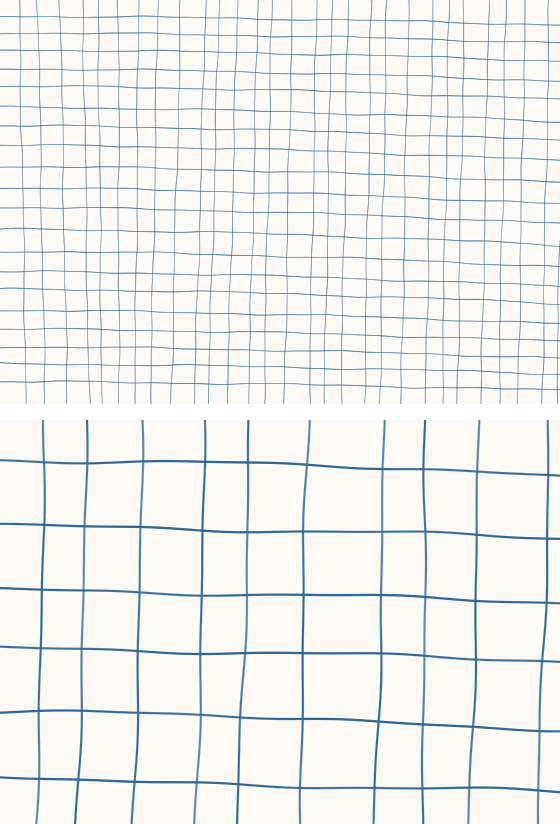
Top, the full canvas; bottom, a detail of the centre.
Reproduce this pattern procedurally as a WebGL 1 fragment shader.

```glsl
precision highp float;
// Hand-ruled graph paper: fine blue lines on warm white, 28 across and 20 down.
// Each line is a curve with its own spacing, lean and layered-sine wobble;
// the nearest few curves are tested and their ink coverage is blended.

uniform vec2 u_resolution;

#define PAPER vec3(0.992, 0.980, 0.964)
#define INK vec3(0.18, 0.41, 0.59)
#define CELLS_ACROSS 28.8
#define LAST_COLUMN 28.0
#define LAST_ROW 19.0
#define ROW_PITCH 0.99
#define LINE_WIDTH 0.037
#define WOBBLE 0.035
#define JITTER 0.16
#define FIRST_LINE vec2(0.94, 0.79)

float hash(float n) {
  return fract(sin(n * 12.989 + 4.137) * 4375.85);
}

// Slow unsteadiness of the hand along one line.
float wobble(float s, float seed) {
  float phase = 6.283 * hash(seed);
  return WOBBLE * (sin(s * 0.55 + phase)
    + 0.6 * sin(s * 1.27 + phase * 2.3)
    + 0.3 * sin(s * 2.6 + phase * 3.7));
}

// Horizontal position of column i at depth y, in cells.
float columnX(float i, float y, float depth) {
  float bulge = exp(-pow(abs(i - 9.0) / 3.5, 2.0));
  float spacing = 0.1 + 0.3 * bulge
    + 0.10 * cos(2.094 * (i - 3.0)) + 0.08 * cos(1.05 * (i - 3.0));
  float lean = mix(0.36, -0.38, smoothstep(2.0, 9.0, i)) - 0.2 * bulge;
  return FIRST_LINE.x + i + spacing + lean * y / depth
    + JITTER * (hash(i + 31.0) - 0.5) + wobble(y, i + 7.0);
}

// Depth of row j at position x, in cells; rows sag toward the right.
float rowY(float j, float x) {
  float spacing = -0.28 * sin(0.33 * j);
  float sag = 0.38 + 0.45 * sin(3.1416 * (j + 1.0) / 21.0);
  return FIRST_LINE.y + ROW_PITCH * j + spacing
    + sag * pow(clamp(x / CELLS_ACROSS, 0.0, 1.0), 1.7)
    + JITTER * (hash(j + 83.0) - 0.5) + wobble(x, j + 53.0);
}

// Share of a slightly softened pixel that the stroke covers.
float coverage(float d, float pixel) {
  float r = 0.575 * pixel;
  float h = 0.5 * LINE_WIDTH;
  return max(min(d + r, h) - max(d - r, -h), 0.0) / (2.0 * r);
}

// Uneven pen pressure along one line.
float pressure(float s, float seed) {
  return 0.93 + 0.12 * sin(s * 0.8 + 6.283 * hash(seed + 19.0));
}

float withinLines(float index, float last) {
  return step(-0.5, index) * step(index, last + 0.5);
}

void main() {
  float pixel = CELLS_ACROSS / u_resolution.x;
  float depth = u_resolution.y * pixel;
  vec2 p = vec2(gl_FragCoord.x, u_resolution.y - gl_FragCoord.y) * pixel;

  float columns = 0.0;
  float rows = 0.0;
  for (int k = -3; k <= 1; k++) {
    float i = floor(p.x) + float(k);
    float column = coverage(p.x - columnX(i, p.y, depth), pixel);
    columns = max(columns, column * pressure(p.y, i) * withinLines(i, LAST_COLUMN));

    float j = floor(p.y / ROW_PITCH) + float(k);
    float row = coverage(p.y - rowY(j, p.x), pixel);
    rows = max(rows, row * pressure(p.x, j + 40.0) * withinLines(j, LAST_ROW));
  }

  // Rows are drawn a little firmer than columns; crossings darken.
  float ink = 1.0 - (1.0 - min(0.95 * columns, 1.0)) * (1.0 - min(1.15 * rows, 1.0));
  gl_FragColor = vec4(mix(PAPER, INK, ink), 1.0);
}
```
